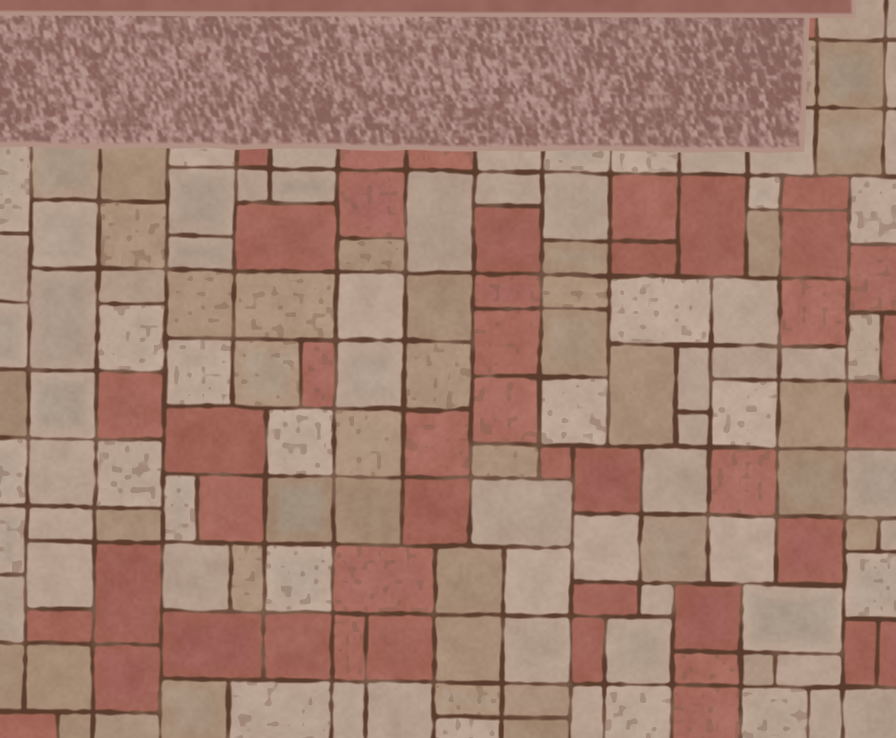
Reproduce this texture procedurally as a WebGL 1 fragment shader.

```glsl
precision highp float;
// Weathered paving of cream, tan and red tiles below a speckled pink stone slab.
// Interlocking rectangles on a coarse grid are split into tiles one to three
// units long; noise then wears the faces, joints and slab.

uniform vec2 u_resolution;

const float UNIT = 0.0462;   // smallest tile side, in canvas heights
const float CELL = 4.0;      // coarse grid pitch, in tile units

const vec3 CREAM = vec3(0.715, 0.625, 0.562);
const vec3 TAN = vec3(0.650, 0.545, 0.460);
const vec3 RED = vec3(0.635, 0.405, 0.352);
const vec3 GREY_WEAR = vec3(0.635, 0.575, 0.510);
const vec3 PINK_WEAR = vec3(0.620, 0.385, 0.365);
const vec3 JOINT = vec3(0.470, 0.355, 0.290);
const vec3 JOINT_DARK = vec3(0.350, 0.235, 0.175);
const vec3 SLAB_DARK = vec3(0.530, 0.385, 0.360);
const vec3 SLAB_LIGHT = vec3(0.705, 0.580, 0.550);
const vec3 SLAB_RIM = vec3(0.690, 0.560, 0.515);

float hash(vec2 p) {
  vec3 q = fract(vec3(p.xyx) * 0.1031);
  q += dot(q, q.yzx + 33.33);
  return fract((q.x + q.y) * q.z);
}

float noise(vec2 p) {
  vec2 i = floor(p), f = fract(p);
  f = f * f * (3.0 - 2.0 * f);
  return mix(mix(hash(i), hash(i + vec2(1.0, 0.0)), f.x),
             mix(hash(i + vec2(0.0, 1.0)), hash(i + 1.0), f.x), f.y);
}

float fbm(vec2 p) {
  return 0.55 * noise(p) + 0.3 * noise(p * 2.1 + 7.0) + 0.15 * noise(p * 4.3 + 19.0);
}

// Each cell holds one cutting line: vertical in even cells, horizontal in odd.
bool isEven(vec2 cell) { return mod(cell.x + cell.y, 2.0) < 0.5; }
vec2 cutLine(vec2 cell) { return cell * CELL + 1.0 + floor(2.0 * hash(cell + 11.0)); }

// Rectangle (min, max) between the cutting lines around a grid corner.
vec4 enclosingRect(vec2 p) {
  vec2 cell = floor(p / CELL), corner = cell;
  if (isEven(cell)) {
    float side = step(cutLine(cell).x, p.x);
    vec2 neighbour = cell + vec2(2.0 * side - 1.0, 0.0);
    corner += vec2(side, step(cutLine(neighbour).y, p.y));
  } else {
    float side = step(cutLine(cell).y, p.y);
    vec2 neighbour = cell + vec2(0.0, 2.0 * side - 1.0);
    corner += vec2(step(cutLine(neighbour).x, p.x), side);
  }
  vec2 ll = cutLine(corner - 1.0), ur = cutLine(corner);
  vec2 lr = cutLine(corner - vec2(0.0, 1.0)), ul = cutLine(corner - vec2(1.0, 0.0));
  return isEven(corner) ? vec4(ll.x, lr.y, ur.x, ul.y) : vec4(ul.x, ll.y, lr.x, ur.y);
}

// Splits the longer side until the piece is a small tile.
vec4 splitIntoTile(vec2 p, vec4 rect) {
  for (int i = 0; i < 6; i++) {
    vec2 size = rect.zw - rect.xy;
    vec2 key = rect.xy * 1.7 + rect.zw * 3.1;
    bool small = max(size.x, size.y) < 2.5;
    bool oblong = size.x * size.y < 6.5 && min(size.x, size.y) > 1.5;
    if (small || (oblong && hash(key) < 0.4)) break;
    bool alongX = size.x > size.y || (size.x == size.y && hash(key + 5.0) < 0.5);
    float len = max(size.x, size.y), pick = step(0.5, hash(key + 9.0));
    float cut = len > 4.5 ? 2.0 + pick : (len > 3.5 ? 2.0 : 1.0 + pick);
    if (alongX) {
      cut += rect.x;
      if (p.x < cut) rect.z = cut; else rect.x = cut;
    } else {
      cut += rect.y;
      if (p.y < cut) rect.w = cut; else rect.y = cut;
    }
  }
  return rect;
}

vec3 paving(vec2 p, float pixel) {
  p += 0.06 * (vec2(noise(p * 1.3), noise(p * 1.3 + 31.0)) - 0.5);
  vec4 tile = splitIntoTile(p, enclosingRect(p));
  vec2 halfSize = 0.5 * (tile.zw - tile.xy);
  vec2 inset = halfSize - abs(p - 0.5 * (tile.xy + tile.zw));
  float corner = 0.14;
  float depth = corner - length(max(corner - inset, 0.0));
  depth = max(depth, min(min(inset.x, inset.y), depth + 0.0));

  // Tile colour, worn centre and dirt
  vec2 id = tile.xy * 1.3 + tile.zw * 2.7;
  float kind = hash(id), tone = hash(id + 3.0), wear = hash(id + 17.0);
  bool isRed = kind < 0.28;
  vec3 face = isRed ? RED : mix(CREAM, TAN, smoothstep(0.68, 0.8, kind));
  float blotch = fbm(p * 1.8 + id);
  float centre = smoothstep(0.1, 0.6, min(inset.x, inset.y) + 0.5 * (blotch - 0.5));
  face = mix(face, isRed ? PINK_WEAR : GREY_WEAR, centre * wear * wear * 0.8);
  face += 0.05 * (tone - 0.5) + 0.07 * (blotch - 0.5) + 0.025 * (noise(p * 9.0) - 0.5);
  float stain = smoothstep(0.72, 0.85, noise(p * 5.0 + id)) * step(0.6, tone);
  face = mix(face, JOINT, 0.35 * stain);

  // Soft joints, darker and wider in places
  float grime = fbm(p * 0.9 + 50.0);
  float width = 0.055 + 0.06 * (grime - 0.5) + 0.05 * (noise(p * 4.0) - 0.5);
  float soft = max(0.045, pixel);
  vec3 joint = mix(JOINT, JOINT_DARK, smoothstep(0.25, 0.6, grime));
  return mix(joint, face, smoothstep(width - soft, width + soft, depth));
}

vec3 slabStone(vec2 uv) {
  vec2 grain = vec2(uv.x + 0.25 * uv.y, uv.y);
  float speckle = 0.65 * noise(grain * vec2(190.0, 105.0)) + 0.35 * noise(grain * 230.0 + 40.0);
  float shade = 0.3 * (fbm(uv * vec2(5.0, 9.0)) - 0.5) - 0.08 * uv.x;
  return mix(SLAB_DARK, SLAB_LIGHT, smoothstep(0.2, 0.88, speckle + shade));
}

// Covers the ground with a slab whose lower and right edges carry a pale rim.
vec3 layTop(vec3 ground, vec3 stone, float inside, float rim, float pixel) {
  vec3 top = mix(SLAB_RIM, stone, smoothstep(rim * 0.4, rim, inside));
  return mix(ground, top, smoothstep(-pixel, pixel, inside));
}

void main() {
  vec2 uv = gl_FragCoord.xy / u_resolution.y;
  float pixel = 1.0 / u_resolution.y;
  vec2 p = (uv + vec2(-0.013, 0.013) * uv.yx) / UNIT + vec2(40.3, 60.2);
  vec3 color = paving(p, pixel / UNIT);

  float bottom = 0.8 - 0.006 * uv.x + 0.003 * (noise(uv * 25.0) - 0.5);
  float right = 1.09 + 0.04 * (uv.y - 0.8);
  color = layTop(color, slabStone(uv), min(uv.y - bottom, right - uv.x), 0.011, pixel);

  float strip = min(uv.y - 0.979 + 0.003 * uv.x, 1.16 - uv.x);
  vec3 stripStone = mix(RED, SLAB_DARK, 0.5) + 0.05 * (fbm(uv * 40.0) - 0.5);
  color = layTop(color, stripStone, strip, 0.009, pixel);
  gl_FragColor = vec4(color, 1.0);
}
```
